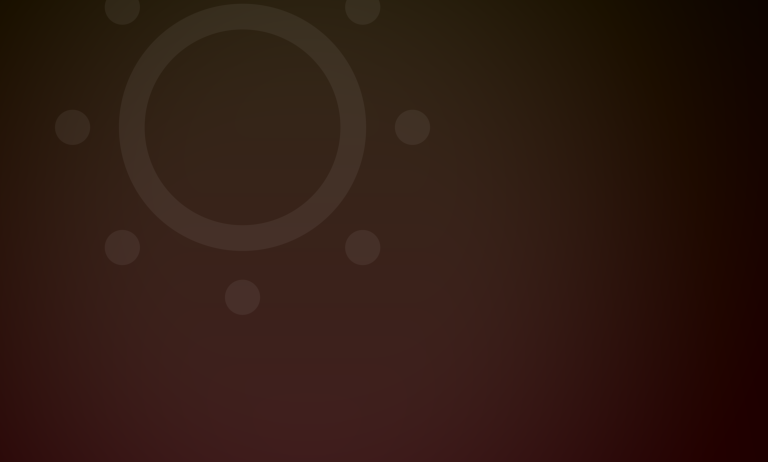
Reproduce this background procedurally as a Shadertoy shader.

```glsl
// A faint sun emblem, a ring with eight orbiting dots, over a dim warm backdrop.
// The backdrop is a vertical olive-to-maroon gradient darkened by an off-centre
// vignette; the emblem is a translucent white layer from distance functions.

#define SUN_CENTER   vec2(0.3158, 0.1658)
#define RING_RADIUS  0.1442
#define RING_WIDTH   0.0335
#define ORBIT_RADIUS 0.2213
#define DOT_RADIUS   0.0229
#define DOT_COUNT    8.0
#define SUN_OPACITY  0.06
#define GLOW_CENTER  vec2(0.40, 0.33)
#define SHADE_DEPTH  0.14
#define TOP_COLOR    vec3(0.190, 0.153, 0.085)
#define BOTTOM_COLOR vec3(0.255, 0.120, 0.118)

const float TAU = 6.2831853;

// Signed distance to the ring
float ringDistance(vec2 p) {
    return abs(length(p) - RING_RADIUS) - 0.5 * RING_WIDTH;
}

// Signed distance to the nearest dot, by folding the angle into one sector
float dotsDistance(vec2 p) {
    float sector = TAU / DOT_COUNT;
    float angle = atan(p.y, p.x);
    angle -= sector * floor(angle / sector + 0.5);
    vec2 folded = length(p) * vec2(cos(angle), sin(angle));
    return length(folded - vec2(ORBIT_RADIUS, 0.0)) - DOT_RADIUS;
}

// Vertical gradient with a subtractive vignette
vec3 backdrop(vec2 p, float height) {
    vec3 color = mix(TOP_COLOR, BOTTOM_COLOR, p.y / height);
    float reach = length((p - GLOW_CENTER) * vec2(1.0, 0.9));
    return max(color - SHADE_DEPTH * smoothstep(0.15, 0.72, reach), 0.0);
}

void mainImage(out vec4 fragColor, in vec2 fragCoord) {
    // Canvas width is one unit; y runs down from the top edge
    float pixel = 1.0 / iResolution.x;
    vec2 p = vec2(fragCoord.x, iResolution.y - fragCoord.y) * pixel;

    vec3 color = backdrop(p, iResolution.y * pixel);

    // Emblem overlay with antialiased edges
    vec2 q = p - SUN_CENTER;
    float edge = min(ringDistance(q), dotsDistance(q));
    float coverage = 1.0 - smoothstep(-0.75 * pixel, 0.75 * pixel, edge);
    color = mix(color, vec3(1.0), SUN_OPACITY * coverage);

    fragColor = vec4(color, 1.0);
}
```
